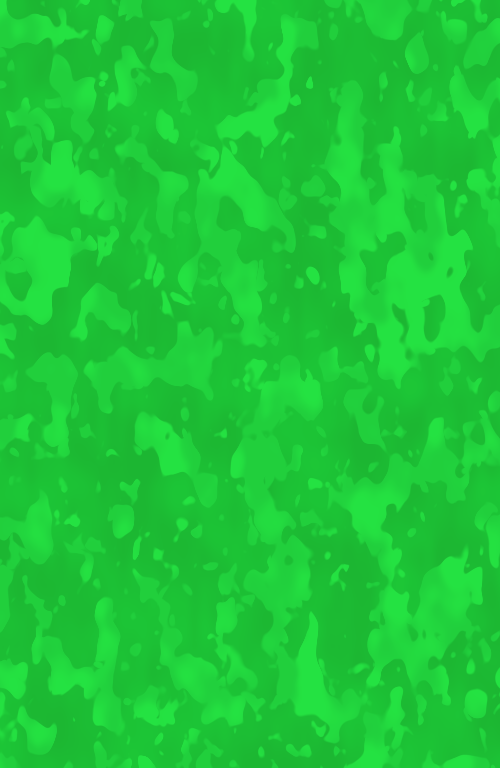
Reproduce this texture procedurally as a WebGL 1 fragment shader.

```glsl
precision highp float;

uniform vec2 u_resolution;

// Colours
const vec3 SHADE_GREEN = vec3(0.108, 0.712, 0.195);
const vec3 BASE_GREEN = vec3(0.112, 0.778, 0.213);
const vec3 LIGHT_GREEN = vec3(0.128, 0.812, 0.237);
const vec3 BRIGHT_GREEN = vec3(0.143, 0.885, 0.257);

// Noise cells per canvas height
const vec2 CLOUD_SCALE = vec2(17.0, 14.0);
const vec2 STREAK_SCALE = vec2(75.0, 22.0);
const vec2 PATCH_SCALE = vec2(37.0, 25.0);
const vec2 SPOT_SCALE = vec2(62.0, 46.0);
const vec2 TONE_SCALE = vec2(27.0, 18.0);
const vec2 WARP_SCALE = vec2(48.0, 40.0);

const float WARP_AMOUNT = 0.009;
const float PATCH_LEVEL = 0.595;
const float SPOT_LEVEL = 0.72;
const float PATCH_EDGE = 0.022;
const float SPOT_EDGE = 0.04;

float hash(vec2 cell) {
  vec3 q = fract(vec3(cell.xyx) * 0.1031);
  q += dot(q, q.yzx + 33.33);
  return fract((q.x + q.y) * q.z);
}

float valueNoise(vec2 p) {
  vec2 cell = floor(p);
  vec2 f = fract(p);
  f = f * f * (3.0 - 2.0 * f);
  float low = mix(hash(cell), hash(cell + vec2(1.0, 0.0)), f.x);
  float high = mix(hash(cell + vec2(0.0, 1.0)), hash(cell + 1.0), f.x);
  return mix(low, high, f.y);
}

// Two octaves, the second one turned to hide the grid
float roughNoise(vec2 p) {
  vec2 turned = mat2(0.8, 0.6, -0.6, 0.8) * p;
  return 0.7 * valueNoise(p) + 0.3 * valueNoise(turned * 2.1 + 17.3);
}

float threshold(float level, float edge, float value) {
  return smoothstep(level - edge, level + edge, value);
}

void main() {
  vec2 p = gl_FragCoord.xy / u_resolution.y;

  // Soft mottled ground with faint upright streaks
  float cloud = roughNoise(p * CLOUD_SCALE + 5.0);
  float streak = valueNoise(p * STREAK_SCALE + 91.0);
  float ground = smoothstep(0.1, 0.9, 0.8 * cloud + 0.2 * streak);
  vec3 color = mix(SHADE_GREEN, BASE_GREEN, ground);

  // Ragged patches and small spots
  vec2 warp = vec2(valueNoise(p * WARP_SCALE + 31.0),
                   valueNoise(p * WARP_SCALE + 73.0)) - 0.5;
  vec2 w = p + WARP_AMOUNT * warp;
  float field = roughNoise(w * PATCH_SCALE + 140.0);
  float patches = threshold(PATCH_LEVEL, PATCH_EDGE, field);
  float spots = threshold(SPOT_LEVEL, SPOT_EDGE,
                          roughNoise(w * SPOT_SCALE + 211.0));
  float cover = max(patches, spots);

  // Brightness drifts from patch to patch
  float tone = roughNoise(p * TONE_SCALE + 301.0);
  tone += 0.35 * max(field - PATCH_LEVEL, 0.0);
  vec3 patchColor = mix(LIGHT_GREEN, BRIGHT_GREEN,
                        smoothstep(0.36, 0.72, tone));

  gl_FragColor = vec4(mix(color, patchColor, cover), 1.0);
}
```
